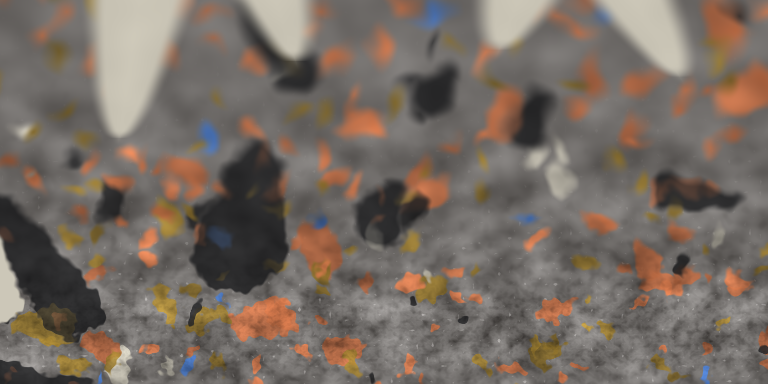
Give the GLSL for this texture, as a Shadertoy shader.

```glsl
// A close view over grey crumbly ground with orange, ochre and black scraps and
// pale petals. Gradient noise makes the ground, jittered cells scatter the scraps,
// and a depth blur that grows with height softens edges and removes fine octaves.

const vec3 CREAM  = vec3(0.80, 0.78, 0.72);
const vec3 ORANGE = vec3(0.76, 0.43, 0.27);
const vec3 OCHRE  = vec3(0.55, 0.44, 0.17);
const vec3 BLUE   = vec3(0.27, 0.46, 0.77);
const vec3 BLACK  = vec3(0.15, 0.15, 0.155);

vec2 hash2(vec2 p) {
    vec3 q = fract(p.xyx * vec3(0.1031, 0.1030, 0.0973));
    q += dot(q, q.yzx + 33.33);
    return fract((q.xx + q.yz) * q.zy);
}

float corner(vec2 cell, vec2 offset) {
    float a = 6.2832 * hash2(cell + offset + 50.0).x;
    return dot(vec2(cos(a), sin(a)), fract(cell) - offset);
}

// Gradient noise, roughly -0.7 to 0.7
float noise(vec2 p) {
    vec2 i = floor(p), f = p - i;
    vec2 u = f * f * f * (f * (f * 6.0 - 15.0) + 10.0);
    vec4 g;
    for (int k = 0; k < 4; k++) {
        vec2 o = vec2(k & 1, k >> 1);
        float a = 6.2832 * hash2(i + o + 50.0).x;
        g[k] = dot(vec2(cos(a), sin(a)), f - o);
    }
    return mix(mix(g.x, g.y, u.x), mix(g.z, g.w, u.x), u.y);
}

// Sum of octaves, each faded out once the blur is wider than its grains
float grain(vec2 p, float blur) {
    float sum = 0.0;
    for (float f = 7.0; f < 150.0; f *= 1.8) {
        float n = noise(p * f * vec2(0.9, 1.1) + f);
        float ridged = 0.45 - 1.6 * abs(n);
        float sharp = 2.5 * f * blur;
        sum += mix(n, ridged, smoothstep(15.0, 60.0, f) * 0.5) * exp(-sharp * sharp);
    }
    return sum;
}

// Capsule whose radius doubles from a to b
float shard(vec2 p, vec2 a, vec2 b, float r) {
    vec2 pa = p - a, ba = b - a;
    float h = clamp(dot(pa, ba) / dot(ba, ba), 0.0, 1.0);
    return length(pa - ba * h) - r * mix(0.5, 1.0, h);
}

// One layer of ragged scraps: colour in rgb, coverage in a
vec4 scraps(vec2 p, float size, float blur, float seed) {
    vec4 result = vec4(0.0);
    vec2 home = floor(p / size);
    for (int k = 0; k < 9; k++) {
        vec2 cell = home + vec2(k % 3, k / 3) - 1.0;
        vec2 pick = hash2(cell + seed);
        if (pick.x > 0.34) continue;
        vec2 jitter = hash2(cell + seed + 17.0);
        vec2 q = p / size - cell - 0.15 - 0.7 * jitter;
        float a = 6.2832 * jitter.x * 3.0, c = cos(a), s = sin(a);
        q = mat2(c, s, -s, c) * q * vec2(0.8, 1.35);
        float d = (length(q) - mix(0.16, 0.36, jitter.y)) * size;
        float cover = smoothstep(blur, -blur, d);
        vec3 tint = pick.y < 0.55 ? ORANGE : pick.y < 0.86 ? OCHRE
                  : pick.y < 0.91 ? CREAM * 0.9 : pick.y < 0.97 ? BLACK : BLUE;
        tint *= 0.85 + 0.3 * jitter.x;
        result = mix(result, vec4(tint, 1.0), cover);
    }
    return result;
}

void mainImage(out vec4 fragColor, in vec2 fragCoord) {
    vec2 p = fragCoord / iResolution.y;
    p.x += 1.0 - 0.5 * iResolution.x / iResolution.y;
    float blur = 0.003 + 0.042 * max(p.y - 0.2, 0.0) + 0.04 * max(0.06 - p.y, 0.0);
    float focus = exp(-blur * 110.0);

    // Grey crumbs with dark pits and small glints
    float g = grain(p, blur);
    vec3 color = vec3(0.435, 0.422, 0.412) + 0.14 * g;
    color -= 0.10 * focus * smoothstep(0.1, 0.5, noise(p * 32.0 + 5.0));
    color += 0.25 * focus * smoothstep(0.38, 0.6, noise(p * 75.0));

    // Torn outlines, rougher where the view is sharp
    vec2 rough = 0.035 * vec2(noise(p * 13.0), noise(p * 13.0 + 40.0));
    rough += 0.035 * focus * vec2(noise(p * 42.0 + 9.0), noise(p * 42.0 + 70.0));

    // Large black shards: both ends, then radius
    vec4 ends[8] = vec4[8](
        vec4(0.67, 0.57, 0.62, 0.36), vec4(0.00, 0.46, 0.18, 0.20),
        vec4(0.22, -0.02, 0.00, 0.00), vec4(1.03, 0.50, 0.99, 0.43),
        vec4(1.16, 0.80, 1.13, 0.76), vec4(1.40, 0.74, 1.37, 0.67),
        vec4(1.90, 0.48, 1.74, 0.50), vec4(0.65, 0.97, 0.77, 0.82));
    float radii[8] = float[8](0.12, 0.08, 0.06, 0.07, 0.055, 0.06, 0.045, 0.06);
    float dark = 0.0;
    for (int k = 0; k < 8; k++) {
        float d = shard(p + rough * 0.8, ends[k].xy, ends[k].zw, radii[k]);
        dark = max(dark, smoothstep(blur, -blur, d));
    }
    color = mix(color, BLACK + 0.035 * g, dark * 0.95);

    // Coloured scraps, from coarse to fine
    for (float k = 0.0; k < 3.0; k++) {
        vec4 scrap = scraps(p + rough, 0.2 * pow(0.58, k), blur, 31.0 + 23.0 * k);
        vec3 lit = scrap.rgb / max(scrap.a, 0.001) * (0.95 + 0.3 * g);
        color = mix(color, lit, scrap.a * (0.88 - 0.65 * dark));
    }

    // Pale petals hanging from the top: top x, tip x, tip y, half width
    vec4 petals[4] = vec4[4](
        vec4(0.37, 0.31, 0.64, 0.13), vec4(0.70, 0.77, 0.84, 0.10),
        vec4(1.37, 1.30, 0.87, 0.11), vec4(1.62, 1.77, 0.80, 0.11));
    for (int k = 0; k < 4; k++) {
        vec4 s = petals[k];
        float t = (p.y - s.z) / (1.05 - s.z);
        float d = abs(p.x - mix(s.y, s.x, t)) - s.w * sqrt(max(t, 0.0));
        float cover = smoothstep(blur, -blur, d) * smoothstep(-blur, blur, p.y - s.z);
        color = mix(color, CREAM * (0.97 - 0.3 * d + 0.04 * g), cover);
    }

    // Pale sliver at the left edge
    float sliver = shard(p + rough * 0.5, vec2(-0.02, 0.36), vec2(0.0, 0.22), 0.06);
    color = mix(color, CREAM, smoothstep(blur, -blur, sliver));

    fragColor = vec4(clamp(color, 0.0, 1.0), 1.0);
}
```
